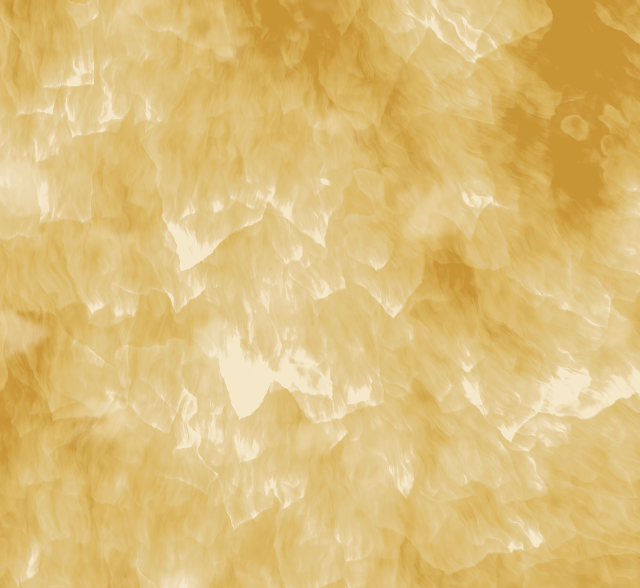
Give the GLSL for this texture, as a WebGL 2 fragment shader.

```glsl
#version 300 es
precision highp float;
// Honey-coloured translucent stone: overlapping fibrous crystal blades with pale torn rims.

uniform vec2 u_resolution;
out vec4 fragColor;

const int TONE_COUNT = 8;
const vec3 TONES[TONE_COUNT] = vec3[](
  vec3(0.78, 0.58, 0.21), vec3(0.82, 0.65, 0.29), vec3(0.84, 0.69, 0.36), vec3(0.86, 0.72, 0.39),
  vec3(0.87, 0.75, 0.47), vec3(0.88, 0.78, 0.54), vec3(0.91, 0.82, 0.63), vec3(0.96, 0.91, 0.79));
const float STOPS[TONE_COUNT] = float[](0.0, 0.08, 0.19, 0.33, 0.53, 0.77, 0.93, 1.0);
const vec3 VEIL_COLOR = vec3(0.95, 0.90, 0.79);

const float TONE_MID = 0.655;    // raw tone that lands in the middle of the ramp
const float TONE_SPREAD = 0.45;  // half-width of the raw tone range
const float ZONE_STRENGTH = 1.35;
const float EDGE_SOFTNESS = 0.006;
const float FIBRE_STRENGTH = 0.85;
const float RIM_STRENGTH = 0.85;
const float MAX_LEAN = 0.75;     // blade tilt at the right side, in radians
const vec2 CELL = vec2(1.0, 1.4);

float hash(vec2 p) {
  vec3 q = fract(vec3(p.xyx) * 0.1031);
  q += dot(q, q.yzx + 33.33);
  return fract((q.x + q.y) * q.z);
}

float noise(vec2 p) {
  vec2 i = floor(p), f = fract(p);
  f = f * f * (3.0 - 2.0 * f);
  return mix(mix(hash(i), hash(i + vec2(1, 0)), f.x),
             mix(hash(i + vec2(0, 1)), hash(i + vec2(1, 1)), f.x), f.y);
}

float fbm(vec2 p) {
  float sum = 0.0, amp = 0.533;
  for (int i = 0; i < 4; i++) {
    sum += amp * noise(p);
    p = mat2(1.6, 1.2, -1.2, 1.6) * p + 17.3;
    amp *= 0.5;
  }
  return sum;
}

// Blade tilt: upright at the left, sloping down to the right elsewhere.
float lean(vec2 p) {
  float slope = smoothstep(0.35, 0.95, p.x + 0.25 * (p.y - 0.45));
  return MAX_LEAN * slope + 0.7 * (noise(p * 4.0 + 5.0) - 0.45);
}

// One layer of blades, painted from the bottom up so that tips overlap what lies below.
float blades(vec2 p, float scale, float seed) {
  vec2 g = p * scale, home = floor(g / CELL);
  float tone = 0.0;
  for (int j = -1; j <= 1; j++) {
    for (int i = -1; i <= 1; i++) {
      vec2 id = home + vec2(i, j), key = id + seed + 60.0;
      float h1 = hash(key), h2 = hash(key + 19.7), h3 = hash(key + 41.3), h4 = hash(key + 73.9);
      vec2 center = (id + 0.2 + 0.6 * vec2(h1, h2)) * CELL;
      float angle = lean(center / scale) + 0.5 * (h4 - 0.5);
      vec2 d = g - center, axis = vec2(sin(angle), -cos(angle));
      float across = dot(d, vec2(-axis.y, axis.x)), along = dot(d, axis);
      float width = mix(0.26, 0.58, h3), t = along / mix(0.75, 1.05, h2);

      // Chipped outline: tapering sides cut off by a slanted tip.
      float side = across / width;
      float dist = max(0.9 * abs(side) + 0.45 * max(t, 0.0), t + 0.9 * (h1 - 0.5) * side) - 1.0;

      // Fibres fan out from a root above the blade.
      float fan = across / (max(along, -1.6) + 2.4);
      float fibre = 0.55 * noise(vec2(fan * 26.0, along * 1.1) + h1 * 91.0)
                  + 0.45 * noise(vec2(fan * 60.0, along * 2.0) + h2 * 57.0) - 0.5;
      float rim = exp(min(dist, 0.0) * 13.0) * smoothstep(-0.2, 0.8, t) * h4;
      float value = 0.85 * (h3 - 0.5) + 0.36 * t + RIM_STRENGTH * rim + FIBRE_STRENGTH * fibre;
      float cover = smoothstep(0.0, -EDGE_SOFTNESS * scale, dist) * smoothstep(-1.0, 0.2, t);
      tone = mix(tone, value, cover * mix(0.55, 1.0, h1));
    }
  }
  return tone;
}

// Torn ridge: a sharp pale border on one side, fading away on the other.
float ridge(vec2 p) {
  vec2 r = vec2(dot(p, vec2(0.8, -0.6)) * 5.0, dot(p, vec2(0.6, 0.8)) * 9.0);
  float e = fbm(r + 31.0) - 0.5;
  float patches = smoothstep(0.45, 0.75, noise(p * 9.0 + 9.0));
  return smoothstep(-0.01, 0.01, e) * exp(-max(e, 0.0) * 24.0) * patches;
}

vec3 ramp(float t) {
  vec3 color = TONES[0];
  for (int i = 1; i < TONE_COUNT; i++)
    color = mix(color, TONES[i], clamp((t - STOPS[i - 1]) / (STOPS[i] - STOPS[i - 1]), 0.0, 1.0));
  return color;
}

void main() {
  vec2 p = gl_FragCoord.xy / u_resolution.x;

  // Bend outlines gently, then roughen them.
  vec2 bend = vec2(fbm(p * 5.0 + 3.0), fbm(p * 5.0 + 47.0)) - 0.5;
  vec2 rough = vec2(fbm(p * 30.0 + 11.0), fbm(p * 30.0 + 83.0)) - 0.5;
  vec2 q = p + 0.06 * bend + 0.020 * rough;

  // Broad amber and pale zones, deeper along the top.
  float zone = fbm(vec2(q.x * 4.4, q.y * 3.0) + 21.0) - 0.5 - 0.12 * smoothstep(0.6, 0.92, p.y);
  float detail = mix(0.75, 1.0, smoothstep(-0.18, 0.08, zone));

  float layers = 0.40 * blades(q, 5.0, 0.0) + 0.38 * blades(q, 9.5, 130.0)
               + 0.30 * blades(q, 19.0, 270.0) + 0.20 * blades(q, 36.0, 410.0);
  float raw = 0.52 + ZONE_STRENGTH * zone + detail * layers + 0.26 * ridge(q);
  raw += 0.22 * (fbm(p * vec2(75.0, 50.0)) - 0.5);

  // Milky clouds inside the stone.
  float veil = 0.5 * smoothstep(0.68, 0.84, fbm(q * vec2(6.0, 8.0) + 63.0));
  vec3 color = ramp(smoothstep(TONE_MID - TONE_SPREAD, TONE_MID + TONE_SPREAD, raw));
  fragColor = vec4(mix(color, VEIL_COLOR, veil), 1.0);
}
```
